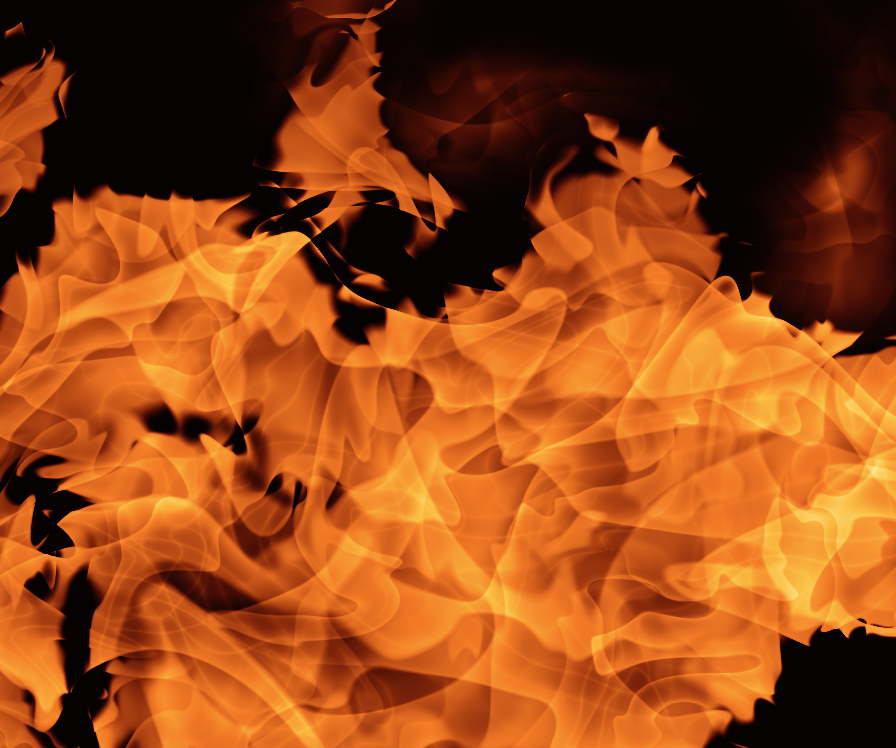
This texture is drawn by a WebGL 2 fragment shader. Its source:

```glsl
#version 300 es
precision highp float;
// Rolling orange fire on black: translucent folded sheets of flame, each with
// one crisp bright edge and a soft tail, bent by layered sines, summed as heat
// inside a curling silhouette and coloured by a black-body style ramp.
uniform vec2 u_resolution;
out vec4 fragColor;

#define SWIRL 0.60        // strength of each sine bend
#define SHEETS 6          // overlapping flame layers
#define SHEET_SCALE 2.9   // fold frequency of the largest layer
#define SHEET_HEAT 0.27   // heat given by one layer
#define BASE_HEAT 0.20    // heat of the body between folds
#define RIM_HEAT 0.30     // extra heat on a fold edge
#define EDGE_WIDTH 0.08   // softness of a fold edge
#define THREAD_HEAT 0.20  // heat of thin bright threads
#define LICK_HEAT 1.05    // heat of the small low tongues
#define WISP_HEAT 0.26    // heat of the faint high wisps

float hash(vec2 p) {
    return fract(sin(dot(p, vec2(127.1, 311.7))) * 43758.5);
}

float noise(vec2 p) {
    vec2 i = floor(p), f = fract(p);
    f = f * f * f * (f * (f * 6.0 - 15.0) + 10.0);
    return mix(mix(hash(i), hash(i + vec2(1, 0)), f.x),
               mix(hash(i + vec2(0, 1)), hash(i + vec2(1, 1)), f.x), f.y);
}

mat2 rotation(float a) {
    return mat2(cos(a), sin(a), -sin(a), cos(a));
}

// Bends space with turned sine shears of rising frequency.
vec2 swirl(vec2 p, float freq, float seed) {
    for (int i = 0; i < 5; i++) {
        mat2 turn = rotation(1.1 * float(i) + seed);
        vec2 q = turn * p;
        q += SWIRL / freq * sin(freq * q.yx + vec2(seed * 3.7, seed * 5.3 + 1.9));
        p = q * turn;
        freq *= 1.55;
    }
    return p;
}

// Soft elliptical weight, and approximate signed depth inside an ellipse.
float spot(vec2 p, vec2 c, vec2 r) {
    vec2 d = (p - c) / r;
    return exp(-dot(d, d));
}
float ellipse(vec2 p, vec2 c, vec2 r) {
    return (1.0 - length((p - c) / r)) * min(r.x, r.y);
}

// One layer of folds: sharp rise, slow fall, its own brightness per fold.
float folds(vec2 q, float count, float seed) {
    float v = count * noise(q + seed * 17.3) + 0.35 * q.x;
    float s = fract(v);
    float rise = smoothstep(0.0, clamp(1.5 * fwidth(v), EDGE_WIDTH, 0.5), s);
    float strength = mix(0.35, 1.1, hash(vec2(floor(v), seed)));
    return rise * strength * (pow(1.0 - s, 1.4) + RIM_HEAT * exp(-12.0 * s));
}

// Thin lines along the contours of a noise field, fading in and out.
float threads(vec2 q, float seed) {
    float v = 2.6 * noise(q + seed * 11.7);
    float line = exp(-abs(fract(v) - 0.5) / max(0.08, fwidth(v)));
    return line * smoothstep(0.3, 0.8, noise(q * 0.7 + seed * 5.1));
}

// Depth inside the main fire: wavy crest, dark lower corner, gaps, high tuft.
float fireDepth(vec2 p) {
    float d = 0.65 + 0.085 * cos(10.47 * (p.x - 0.83)) - p.y;
    d = min(d, 0.85 * (p.y - 0.62 * (p.x - 0.90)));
    d = min(d, -ellipse(p, vec2(0.27, 0.37), vec2(0.11, 0.045)));
    d = min(d, -ellipse(p, vec2(0.10, 0.16), vec2(0.07, 0.055)));
    d = min(d, -ellipse(p, vec2(0.02, 0.28), vec2(0.05, 0.06)));
    float tuft = ellipse(p, vec2(0.48, 0.80), vec2(0.10, 0.13));
    tuft = min(tuft, -ellipse(p, vec2(0.47, 0.73), vec2(0.06, 0.045)));
    d = max(d, tuft);
    return max(d, ellipse(p, vec2(0.02, 0.76), vec2(0.045, 0.09)));
}

vec3 fireColor(float heat) {
    vec3 c = vec3(0.025, 0.008, 0.008);
    vec3 stops[6] = vec3[6](vec3(0.27, 0.05, 0.02), vec3(0.53, 0.16, 0.04),
        vec3(0.75, 0.31, 0.09), vec3(0.95, 0.48, 0.15),
        vec3(0.98, 0.74, 0.26), vec3(1.0, 0.93, 0.62));
    for (int i = 0; i < 6; i++)
        c = mix(c, stops[i], clamp(heat * 5.0 - float(i), 0.0, 1.0));
    return c;
}

void main() {
    vec2 p = gl_FragCoord.xy / u_resolution.y;
    p.x *= 1.196 * u_resolution.y / u_resolution.x;

    // Body of the fire: broad glow plus overlapping folded sheets and threads.
    float heat = BASE_HEAT + 0.30 * (noise(p * 5.0 + 7.0) - 0.5);
    heat += 0.12 * spot(p, vec2(0.88, 0.45), vec2(0.35, 0.22));
    heat -= 0.24 * spot(p, vec2(0.30, 0.16), vec2(0.20, 0.08));
    float sheetSum = 0.0, threadSum = 0.0;
    for (int i = 0; i < SHEETS; i++) {
        float k = float(i);
        vec2 q = rotation(0.25 - 0.26 * k) * swirl(p, 7.0 + 1.7 * k, k + 0.6);
        q *= vec2(0.75, 1.6) * (SHEET_SCALE + 0.8 * k);
        sheetSum += folds(q, 2.2, k + 1.0);
        threadSum += threads(q * 1.3, k + 3.0) * 0.5;
    }
    heat += SHEET_HEAT * sheetSum + THREAD_HEAT * threadSum;

    // Small bright tongues low on the right.
    vec2 lickSpace = rotation(-0.12) * swirl(p, 19.0, 2.4);
    float lick = folds(lickSpace * vec2(7.0, 20.0), 1.8, 9.0);
    float lickArea = spot(p, vec2(0.84, 0.12), vec2(0.24, 0.11));
    heat += lickArea * (LICK_HEAT * lick * lick - 0.22);
    heat = min(heat, 0.74 + 0.55 * (heat - 0.74));

    // Curling silhouette, notched by the sheets, of varying sharpness.
    vec2 bent = mix(p, swirl(p, 11.0, 4.2), 0.75);
    float softness = mix(0.008, 0.035, noise(p * 6.0 + 31.0));
    float depth = fireDepth(bent) + 0.04 * (sheetSum - 1.2);
    float body = smoothstep(-0.004, softness, depth);
    body *= mix(1.0, 0.8, smoothstep(0.66, 0.80, p.y));

    // Faint wisps drifting in the dark above.
    float wisps = spot(bent, vec2(1.12, 0.77), vec2(0.07, 0.12))
                + spot(bent, vec2(0.70, 0.83), vec2(0.08, 0.07))
                + spot(bent, vec2(0.47, 0.97), vec2(0.09, 0.05));
    float glow = max(body * heat, WISP_HEAT * wisps * sheetSum * 0.7);
    fragColor = vec4(fireColor(glow), 1.0);
}
```
